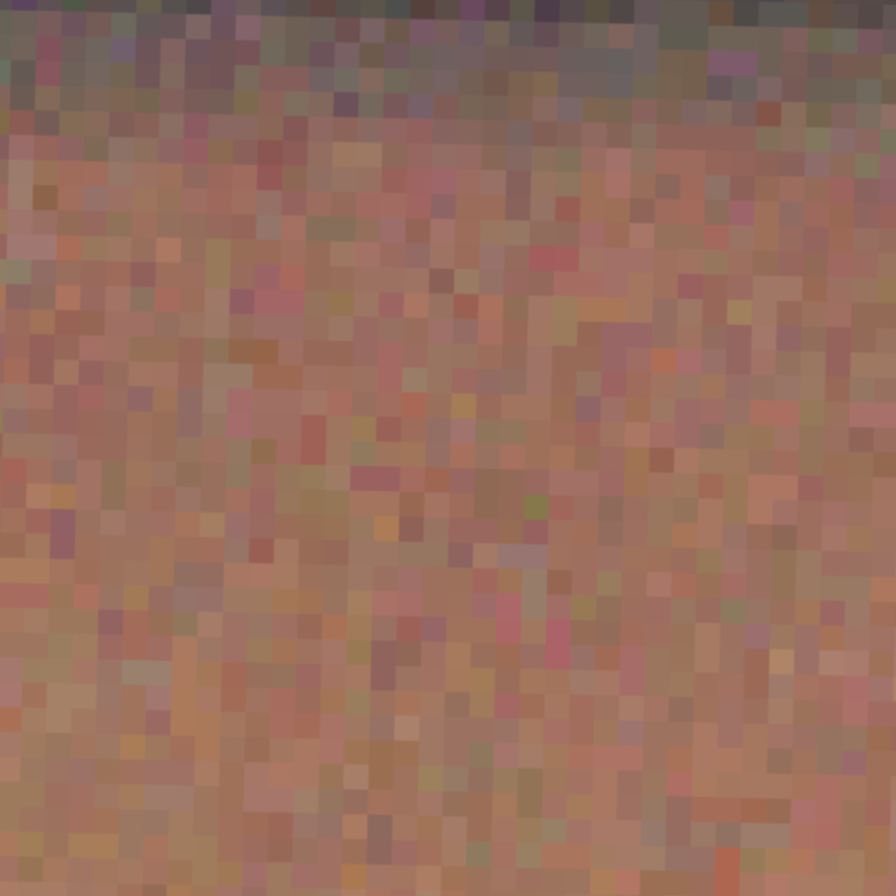
Give the GLSL for this texture, as a three.js fragment shader.

```glsl
// Coarse, slightly tilted mosaic of reddish-brown blocks, dusky along the top.
varying vec2 vUv;

// Sine-free hash: one cell to three values in 0..1.
vec3 hash3(vec2 cell) {
  vec3 p = fract(cell.xyx * vec3(0.1031, 0.1030, 0.0973));
  p += dot(p, p.yxz + 33.33);
  return fract((p.xxy + p.yzz) * p.zyx);
}

// Centred noise per channel, with a peaked spread.
vec3 grain(vec2 cell) {
  return hash3(cell + 17.0) + hash3(cell + 171.0) - 1.0;
}

// Some blocks take over a neighbour's tint, forming short runs.
vec2 mergedCell(vec2 cell) {
  float pick = hash3(cell + 311.0).x;
  if (pick < 0.18) return cell - vec2(1.0, 0.0);
  if (pick < 0.42) return cell + vec2(0.0, 1.0);
  return cell;
}

vec3 blockColor(vec2 cell) {
  // Warm clay below, dusk above, with a ragged boundary.
  float height = (cell.y + 0.5) / 36.0;
  float ragged = height + 0.03 * grain(floor(cell / vec2(3.0, 2.0)) + 503.0).x;
  vec3 clay = mix(vec3(0.635, 0.460, 0.372), vec3(0.608, 0.430, 0.368), smoothstep(0.0, 0.7, height));
  float dusk = smoothstep(0.79, 0.98, ragged);
  vec3 color = mix(clay, vec3(0.440, 0.365, 0.345), dusk);
  color = mix(color, vec3(0.35, 0.30, 0.29), smoothstep(0.985, 1.02, height));

  // Tints: fine blocks with a few stronger outliers, plus broader patches.
  vec2 source = mergedCell(cell);
  vec3 fine = grain(source);
  fine *= 0.75 + 0.35 * dot(fine, fine);
  vec3 broad = grain(floor((cell + 0.5) / vec2(2.0, 3.0)) + 701.0);
  float light = grain(source + 907.0).y;
  color += vec3(0.052, 0.046, 0.048) * fine * (1.0 + 0.2 * dusk);
  return color + 0.014 * broad + 0.034 * light;
}

void main() {
  // Tilted grid, about 36 blocks across.
  vec2 grid = 36.0 * vec2(vUv.x - 0.022 * vUv.y, vUv.y + 0.022 * vUv.x) + vec2(0.3, 0.4);

  // Blend the four nearest blocks over a narrow seam.
  vec2 corner = floor(grid - 0.5);
  vec2 seam = smoothstep(0.43, 0.57, fract(grid - 0.5));
  vec3 lower = mix(blockColor(corner), blockColor(corner + vec2(1.0, 0.0)), seam.x);
  vec3 upper = mix(blockColor(corner + vec2(0.0, 1.0)), blockColor(corner + 1.0), seam.x);
  gl_FragColor = vec4(mix(lower, upper, seam.y), 1.0);
}
```
